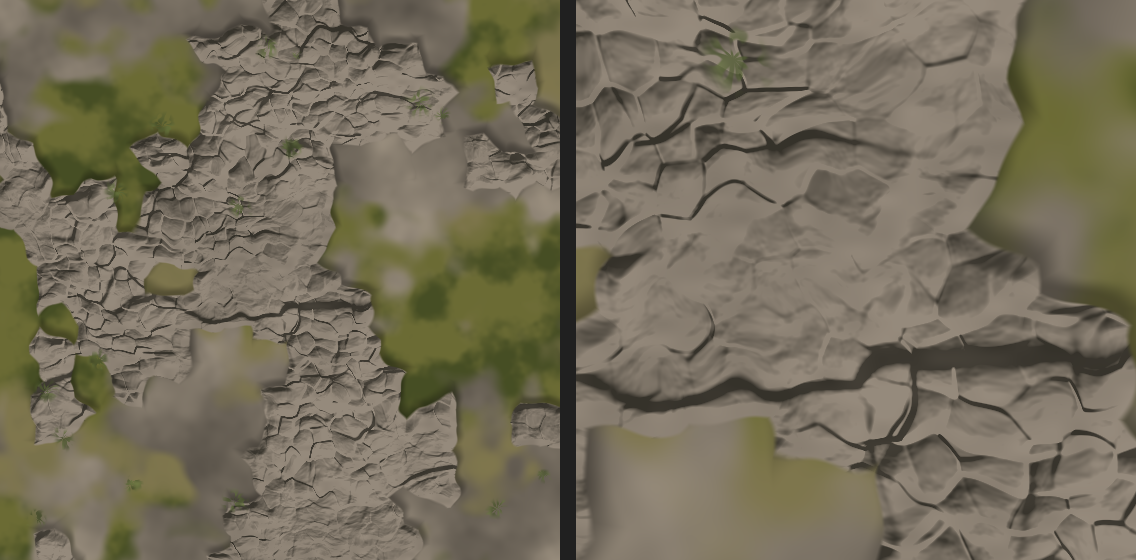
Left: the whole. Right: its middle third, enlarged.
A WebGL 1 fragment shader for this texture:

```glsl
precision highp float;
// Weathered rock outcrops over soft mossy ground, seen from above.
// Block sites kept or dropped by a mass field give the jagged outlines;
// soft Voronoi boulders at three scales make a height map lit by its slope.
uniform vec2 u_resolution;

const vec3 ROCK_LIGHT = vec3(0.550, 0.508, 0.455);
const vec3 ROCK_DARK = vec3(0.190, 0.178, 0.150);
const vec3 EARTH = vec3(0.470, 0.435, 0.385);
const vec3 STRAW = vec3(0.510, 0.470, 0.320);
const vec3 MOSS = vec3(0.420, 0.420, 0.205);
const vec3 DEEP_MOSS = vec3(0.275, 0.305, 0.140);
const vec3 LEAF = vec3(0.350, 0.405, 0.215);
const vec2 LIGHT = vec2(-0.40, 0.92);
const float BLOCKS = 15.0;     // outline blocks across the canvas
const float RELIEF = 0.66;     // strength of the slope shading
const float SLOPE_STEP = 0.0022;
const int TUFTS = 16;

float hash(vec2 p) {
  vec3 q = fract(p.xyx * vec3(0.1031, 0.1030, 0.0973));
  q += dot(q, q.yzx + 33.33);
  return fract((q.x + q.y) * q.z);
}

vec2 hash2(vec2 p) {
  return vec2(hash(p), hash(p + 57.3));
}

float noise(vec2 p) {
  vec2 i = floor(p), f = fract(p);
  f = f * f * (3.0 - 2.0 * f);
  return mix(mix(hash(i), hash(i + vec2(1, 0)), f.x),
             mix(hash(i + vec2(0, 1)), hash(i + vec2(1, 1)), f.x), f.y);
}

vec2 noise2(vec2 p) {
  return vec2(noise(p), noise(p + 40.0)) - 0.5;
}

float fbm(vec2 p) {
  float sum = 0.0, amp = 0.533;
  for (int i = 0; i < 4; i++) {
    sum += amp * noise(p);
    p = mat2(1.6, 1.2, -1.2, 1.6) * p + 11.7;
    amp *= 0.5;
  }
  return sum;
}

// Positive where rock stands: a winding trunk, side shelves and thin ridges.
float mass(vec2 p) {
  float trunk = 0.165 - abs(p.x - 0.53 - 0.05 * sin(7.0 * p.y));
  float shelves = min(p.x - 0.5, 0.105 - abs(abs(p.y - 0.53) - 0.28));
  float ridge = 0.065 - 0.66 * abs(p.y - 0.68 + 1.15 * p.x);
  float strand = min(0.36 - p.y, 0.05 - abs(p.x - 0.12 - 0.03 * sin(14.0 * p.y)));
  float body = max(max(trunk, shelves), max(ridge, strand));
  return body + 0.18 * (noise(p * 6.0 + 3.1) - 0.5) + 0.13 * (noise(p * 15.0) - 0.5);
}

// Signed distance to the outline, positive inside the rock.
float rockDistance(vec2 p) {
  p += 0.030 * noise2(p * 7.0) + 0.014 * noise2(p * 34.0);
  vec2 cell = floor(p * BLOCKS);
  float kept = 1.1, dropped = 1.1;
  for (int y = -1; y <= 1; y++) {
    for (int x = -1; x <= 1; x++) {
      vec2 id = cell + vec2(x, y);
      vec2 site = id + 0.1 + 0.8 * hash2(id);
      vec2 v = p * BLOCKS - site;
      v *= v;
      float dist = sqrt(sqrt(dot(v, v)));   // boxy metric
      if (mass(site / BLOCKS) > 0.0) kept = min(kept, dist);
      else dropped = min(dropped, dist);
    }
  }
  return 0.5 * (dropped - kept) / BLOCKS;
}

// Rounded, tilted boulders with narrow soft creases between them.
float boulders(vec2 p, float seed, float bulge) {
  vec2 cell = floor(p);
  float sum = 0.0, total = 1e-20;
  for (int y = -1; y <= 1; y++) {
    for (int x = -1; x <= 1; x++) {
      vec2 id = cell + vec2(x, y);
      vec2 v = p - id - 0.1 - 0.8 * hash2(id + seed);
      float weight = exp(-36.0 * dot(v, v));
      vec2 tilt = hash2(id + seed + 19.0) - 0.5;
      sum += weight * (hash(id + seed + 7.0) + 1.8 * dot(tilt, v));
      total += weight;
    }
  }
  return sum / total + bulge * log(total) / 36.0;
}

float rockHeight(vec2 p, float edge) {
  float rough = 0.35 + 1.1 * smoothstep(0.35, 0.65, noise(p * 5.0 + 8.0));
  vec2 q = p + 0.035 * noise2(p * 9.0) + 0.014 * noise2(p * 42.0);
  float h = 0.012 * smoothstep(-0.002, 0.013, edge);
  h += 0.024 * boulders(q * vec2(6.0, 7.0), 33.0, 0.5);
  h += 0.013 * rough * boulders(q * vec2(15.0, 17.0), 3.0, 1.2);
  h += 0.0065 * rough * boulders(q * vec2(32.0, 39.0), 71.0, 1.0);
  return h + 0.0085 * fbm(q * vec2(40.0, 55.0));
}

vec3 groundColor(vec2 p) {
  float patches = fbm(p * 4.2 + 5.0) + 0.16 * (noise(p * 24.0) - 0.5);
  float mottle = fbm(p * 13.0 + 31.0);
  vec3 green = mix(DEEP_MOSS, MOSS, smoothstep(0.32, 0.62, mottle));
  green = mix(green, STRAW, 0.85 * smoothstep(0.46, 0.68, fbm(p * 6.0 + 63.0)));
  vec3 soil = EARTH * (0.55 + 0.90 * fbm(p * 7.0 + 90.0));
  return mix(soil, green, smoothstep(0.33, 0.47, patches));
}

// Fuzzy leaf clumps around scattered centres.
float tuftCover(vec2 p) {
  float cover = 0.0;
  for (int i = 0; i < TUFTS; i++) {
    vec2 id = vec2(float(i), 4.0);
    vec2 v = p - hash2(id) + 0.010 * noise2(p * 60.0);
    float radius = mix(0.010, 0.032, hash(id + 9.0));
    float r = length(v) / radius;
    float rays = cos(9.0 * atan(v.y, v.x) + 4.0 * r + 6.0 * hash(id + 2.0));
    float leaf = smoothstep(0.30, 0.65, noise(p * 130.0) + 0.18 * rays);
    cover = max(cover, leaf * (1.0 - smoothstep(0.4, 1.0, r)));
  }
  return cover;
}

void main() {
  vec2 p = gl_FragCoord.xy / u_resolution;
  float soft = max(0.0015, 1.0 / min(u_resolution.x, u_resolution.y));
  vec2 dx = vec2(SLOPE_STEP, 0.0), dy = vec2(0.0, SLOPE_STEP);

  // Rock: slope lighting, then broad and fine stains.
  float edge = rockDistance(p);
  float h = rockHeight(p, edge);
  vec2 slope = vec2(rockHeight(p + dx, rockDistance(p + dx)) - h,
                    rockHeight(p + dy, rockDistance(p + dy)) - h) / SLOPE_STEP;
  float lit = 0.93 + clamp(RELIEF * dot(slope, LIGHT), -0.80, 0.14);
  lit += 0.50 * (fbm(p * 5.0 + 17.0) - 0.5) + 0.16 * (noise(p * vec2(60.0, 95.0)) - 0.5);
  vec3 rock = mix(ROCK_DARK, ROCK_LIGHT, clamp(lit, 0.05, 1.10));

  // Ground: blurred patches under the shadow cast upward by the rock.
  float shade = rockDistance(p - vec2(0.004, 0.010));
  vec3 ground = groundColor(p) * mix(1.0, 0.68, smoothstep(-0.010, 0.006, shade));

  vec3 color = mix(ground, rock, smoothstep(-soft, soft, edge));
  vec3 leaf = LEAF * (0.65 + 0.55 * noise(p * 110.0));
  gl_FragColor = vec4(mix(color, leaf, 0.7 * tuftCover(p)), 1.0);
}
```
